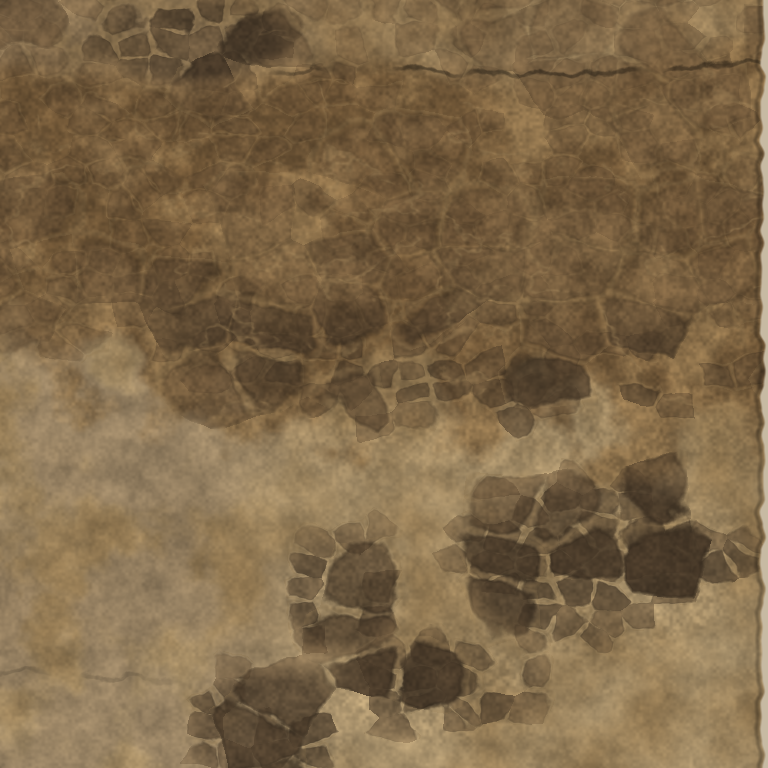
Write a three.js fragment shader that draws this texture.

```glsl
// Weathered wall: worn ochre plaster over brown rubble, with dark stones showing through.
varying vec2 vUv;

const vec3 PALE_PLASTER = vec3(0.66, 0.57, 0.42);
const vec3 SAND_PLASTER = vec3(0.56, 0.46, 0.31);
const vec3 GREY_PLASTER = vec3(0.56, 0.48, 0.37);
const vec3 LIGHT_RUBBLE = vec3(0.54, 0.43, 0.28);
const vec3 BROWN_RUBBLE = vec3(0.42, 0.32, 0.20);
const vec3 BROWN_STONE = vec3(0.39, 0.30, 0.20);
const vec3 DARK_STONE = vec3(0.26, 0.205, 0.145);
const vec3 EDGE_STRIP = vec3(0.78, 0.73, 0.64);
const vec2 LARGE_STONES = vec2(10.0, 13.0);  // stones across and up
const vec2 SMALL_STONES = vec2(21.0, 28.0);
const float GRAIN = 0.17;
const float STRIP_START = 0.992;

// Stone groups in the plaster: centre, then radii
const vec4 RIGHT_GROUP = vec4(0.78, 0.27, 0.22, 0.13);
const vec4 LOW_GROUP = vec4(0.57, 0.11, 0.16, 0.08);
const vec4 BOTTOM_GROUP = vec4(0.35, 0.05, 0.12, 0.09);
const vec4 MIDDLE_GROUP = vec4(0.45, 0.23, 0.09, 0.09);
const vec4 TOP_GROUP = vec4(0.24, 0.95, 0.16, 0.06);

float hash(vec2 p) {
  vec3 q = fract(p.xyx * 0.1031);
  q += dot(q, q.yzx + 33.33);
  return fract((q.x + q.y) * q.z);
}

float noise(vec2 p) {
  vec2 i = floor(p), f = fract(p);
  f = f * f * (3.0 - 2.0 * f);
  return mix(mix(hash(i), hash(i + vec2(1.0, 0.0)), f.x),
             mix(hash(i + vec2(0.0, 1.0)), hash(i + 1.0), f.x), f.y);
}

float fbm(vec2 p) {
  float sum = 0.0, amp = 0.52;
  for (int i = 0; i < 5; i++) {
    sum += amp * noise(p);
    p = mat2(1.6, 1.2, -1.2, 1.6) * p + 7.3;
    amp *= 0.5;
  }
  return sum;
}

float group(vec2 p, vec4 g) {
  return 1.0 - smoothstep(0.65, 1.1, length((p - g.xy) / g.zw));
}

float groups(vec2 p) {
  float low = max(group(p, LOW_GROUP), group(p, BOTTOM_GROUP));
  float mid = max(group(p, RIGHT_GROUP), group(p, MIDDLE_GROUP));
  return max(max(low, mid), group(p, TOP_GROUP));
}

// Height above the ragged lower border of the bare rubble
float rubbleHeight(vec2 p) {
  return p.y - mix(0.56, 0.45, smoothstep(0.05, 0.45, p.x));
}

// Rounded Voronoi stones: signed depth inside, random tone, presence
vec3 stones(vec2 p, vec2 scale, float rough) {
  vec2 q = p * scale, cell = floor(q), centre = q, id = cell;
  float near = 9.0, next = 9.0;
  for (int y = -1; y <= 1; y++) {
    for (int x = -1; x <= 1; x++) {
      vec2 c = cell + vec2(float(x), float(y));
      vec2 site = c + 0.12 + 0.76 * vec2(hash(c + 3.7), hash(c + 51.3));
      float d = length(q - site);
      if (d < near) { next = near; near = d; centre = site; id = c; }
      else next = min(next, d);
    }
  }
  vec2 at = centre / scale;
  float wall = smoothstep(-0.03, 0.03, rubbleHeight(at));
  float chance = max(0.62 * wall, 0.85 * groups(at));
  float depth = min(next - near, 0.72 - near) + (rough - 0.5) * 0.65;
  return vec3(depth, hash(id + 17.9), step(hash(id + 88.1), chance));
}

void paintStones(inout vec3 col, vec3 s, float dark, float strength) {
  float body = smoothstep(0.03, 0.15, s.x) * s.z;
  float rim = (1.0 - smoothstep(0.0, 0.09, abs(s.x - 0.10))) * s.z;
  float halo = (1.0 - smoothstep(0.0, 0.09, abs(s.x + 0.04))) * s.z;
  vec3 tone = mix(BROWN_STONE, DARK_STONE, clamp(dark + (s.y - 0.5) * 0.6, 0.0, 1.0));
  col = mix(col, SAND_PLASTER, halo * 0.3);
  col = mix(col, tone, body * strength * (0.65 + 0.35 * s.y));
  col *= 1.0 - 0.14 * rim * strength;
}

void main() {
  vec2 p = vUv;
  float broad = fbm(p * 4.0 + 2.0), mottle = fbm(p * 13.0 + 31.0), rough = fbm(p * 34.0);
  vec2 warped = p + 0.035 * (vec2(fbm(p * 9.0 + 11.0), fbm(p * 9.0 + 47.0)) - 0.5);

  // Plaster, greyer at the left
  vec3 col = mix(SAND_PLASTER, PALE_PLASTER, smoothstep(0.3, 0.68, broad * 0.5 + mottle * 0.5));
  float grey = (1.0 - smoothstep(0.2, 0.5, p.x)) * smoothstep(0.35, 0.6, mottle);
  col = mix(col, GREY_PLASTER, 0.75 * grey);

  // Bare rubble, thinning toward the top
  float wall = smoothstep(-0.04, 0.04, rubbleHeight(p) + (mottle - 0.5) * 0.3);
  wall *= 1.0 - 0.55 * smoothstep(0.89, 0.95, p.y + (broad - 0.5) * 0.15);
  vec3 rubble = mix(BROWN_RUBBLE, LIGHT_RUBBLE, smoothstep(0.36, 0.66, mottle * 0.6 + rough * 0.4));
  col = mix(col, rubble, wall * 0.9);

  // Stones, darkest in the groups and along the border
  float border = 1.0 - smoothstep(0.04, 0.15, abs(rubbleHeight(p) - 0.04));
  float dark = max(groups(p), 0.65 * border * smoothstep(0.1, 0.3, p.x));
  float strength = mix(0.5, 0.95, dark);
  paintStones(col, stones(warped, SMALL_STONES, rough), dark * 0.8, strength * 0.75);
  paintStones(col, stones(warped, LARGE_STONES, mottle * 0.5 + rough * 0.5), dark, strength);

  // Pale mortar veins in the rubble, and thin level cracks
  float vein = 1.0 - smoothstep(0.0, 0.025, abs(fbm(p * vec2(8.0, 12.0) + 73.0) - 0.5));
  col = mix(col, SAND_PLASTER, vein * wall * 0.4 * smoothstep(0.4, 0.6, rough));
  float wave = p.y + 0.05 * (broad - 0.5) + 0.02 * (rough - 0.5);
  float crack = (1.0 - smoothstep(0.001, 0.005, abs(wave - 0.91))) * smoothstep(0.33, 0.4, p.x);
  crack += 0.4 * (1.0 - smoothstep(0.001, 0.004, abs(wave - 0.125))) * (1.0 - smoothstep(0.15, 0.3, p.x));
  col *= 1.0 - 0.35 * crack * smoothstep(0.35, 0.55, mottle);

  // Fine grain and pits
  float grain = 0.6 * noise(p * 230.0) + 0.4 * noise(p * 110.0 + 9.0) - 0.5;
  col *= 1.0 + GRAIN * (1.0 + 0.9 * max(wall, dark)) * grain + 0.35 * (rough - 0.5);

  // Worn pale strip at the right edge
  float side = p.x - STRIP_START + 0.008 * (noise(vec2(p.y * 60.0, 4.0)) - 0.5);
  col *= 1.0 - 0.25 * (1.0 - smoothstep(0.0, 0.005, abs(side + 0.004)));
  col = mix(col, EDGE_STRIP, smoothstep(-0.001, 0.003, side));
  gl_FragColor = vec4(col, 1.0);
}
```
